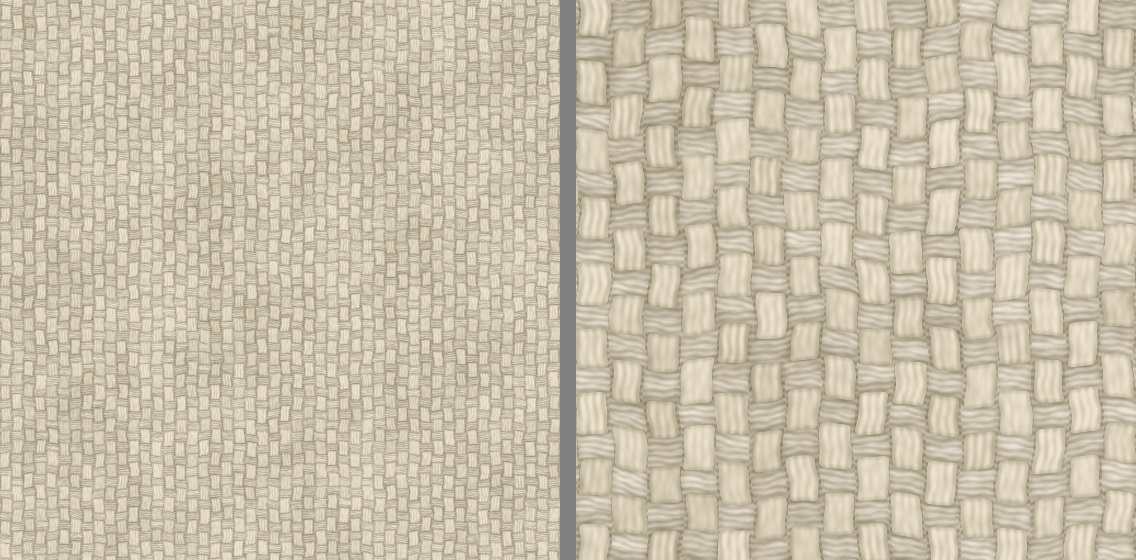
Left, the full canvas; right, a detail of the centre.
This texture is drawn by a WebGL 1 fragment shader. Its source:

```glsl
precision highp float;
// Beige basket-weave cloth: raised upright yarn blocks staggered over twisted cross yarns.
uniform vec2 u_resolution;

const float TAU = 6.2831853;
const vec2 WEAVE = vec2(48.0, 25.0); // columns across, blocks down each column

float hash(vec2 p) {
  return fract(sin(dot(p, vec2(127.1, 311.7))) * 43758.545);
}

// Distance to the nearest scattered point, wrapping every "period" cells
float cellular(vec2 uv, vec2 period) {
  vec2 p = uv * period, base = floor(p);
  float nearest = 2.0;
  for (int j = -1; j <= 1; j++) {
    for (int i = -1; i <= 1; i++) {
      vec2 cell = base + vec2(float(i), float(j));
      vec2 id = mod(cell, period);
      vec2 point = cell + vec2(hash(id), hash(id + 71.3));
      nearest = min(nearest, distance(p, point));
    }
  }
  return nearest;
}

float roundedBox(vec2 p, vec2 halfSize, float radius) {
  vec2 q = abs(p) - halfSize + radius;
  return length(max(q, 0.0)) + min(max(q.x, q.y), 0.0) - radius;
}

void main() {
  vec2 uv = gl_FragCoord.xy / u_resolution;
  float pixel = WEAVE.x / u_resolution.x;

  // Yarns wander slightly along their length
  vec2 p = uv * WEAVE;
  p.x += 0.06 * sin(TAU * (uv.y * 7.0 + uv.x * 3.0)) + 0.04 * sin(TAU * (uv.y * 19.0 - uv.x * 5.0));
  p.y += 0.05 * sin(TAU * (uv.x * 6.0 + uv.y * 2.0)) + 0.03 * sin(TAU * (uv.x * 17.0 - uv.y * 3.0));

  // Every other column is shifted by half a block
  float column = floor(p.x);
  p.y += 0.5 * mod(column, 2.0) + 0.08 * (hash(vec2(mod(column, WEAVE.x), 5.0)) - 0.5);
  vec2 id = mod(floor(p), WEAVE);
  vec2 f = fract(p) - 0.5;
  float tint = hash(id + 3.1), ridge = hash(id + 17.7), size = hash(id + 41.9);

  // Upright block, measured in column widths
  vec2 q = f * vec2(1.0, WEAVE.x / WEAVE.y);
  q += 0.06 * (vec2(ridge, tint) - 0.5);
  q.x += 0.02 * sin(q.y * 7.0 + tint * TAU);
  float d = roundedBox(q, vec2(0.40 + 0.07 * size, 0.53 + 0.12 * tint), 0.13);
  float cover = 1.0 - smoothstep(-0.6 * pixel, 0.6 * pixel, d);

  // Fibres: fine grain along each yarn, plus pale slubs in the cross yarns
  float uprightGrain = cellular(uv, vec2(230.0, 90.0)) - 0.45;
  float crossGrain = cellular(uv + 0.37, vec2(110.0, 260.0)) - 0.45;
  float slub = 1.0 - smoothstep(0.05, 0.45, cellular(uv, vec2(19.0, 75.0)));

  // Upright yarn: four strands, softly rounded at the rim
  float strands = cos(TAU * (q.x * 4.3 + 0.08 * sin(q.y * 5.0 + ridge * TAU)));
  float upright = 0.87 + 0.14 * (tint - 0.5) + mix(0.02, 0.12, ridge) * strands;
  upright -= 0.24 * uprightGrain + 0.26 * smoothstep(-0.16, 0.0, d);
  upright += 0.05 * q.y;

  // Cross yarn: slanted twisted strands, shaded beside the blocks
  float twist = cos(TAU * (f.y * 10.0 + q.x * mix(-0.5, 1.3, size) + 0.1 * sin(q.x * 9.0 + tint * TAU)));
  float cross = 0.70 + 0.18 * (size - 0.5) + 0.13 * twist - 0.28 * crossGrain + 0.16 * slub;
  cross -= 0.42 * exp(-max(d, 0.0) * 13.0) + 0.14 * smoothstep(0.32, 0.5, abs(f.x));

  // Broad uneven tone over the cloth
  float tone = mix(cross, upright, cover);
  tone += 0.02 * sin(TAU * (uv.x * 3.0 + uv.y)) + 0.02 * sin(TAU * (uv.y * 4.0 - uv.x * 2.0));
  tone += 0.06 * (hash(vec2(id.x, 91.0)) - 0.5);

  vec3 shadow = vec3(0.54, 0.50, 0.38), highlight = vec3(0.91, 0.87, 0.80);
  vec3 color = mix(shadow, highlight, clamp(tone, -0.1, 1.05));
  color += mix(vec3(-0.004, -0.002, 0.012), vec3(0.004, 0.002, -0.008), cover);
  gl_FragColor = vec4(color, 1.0);
}
```
